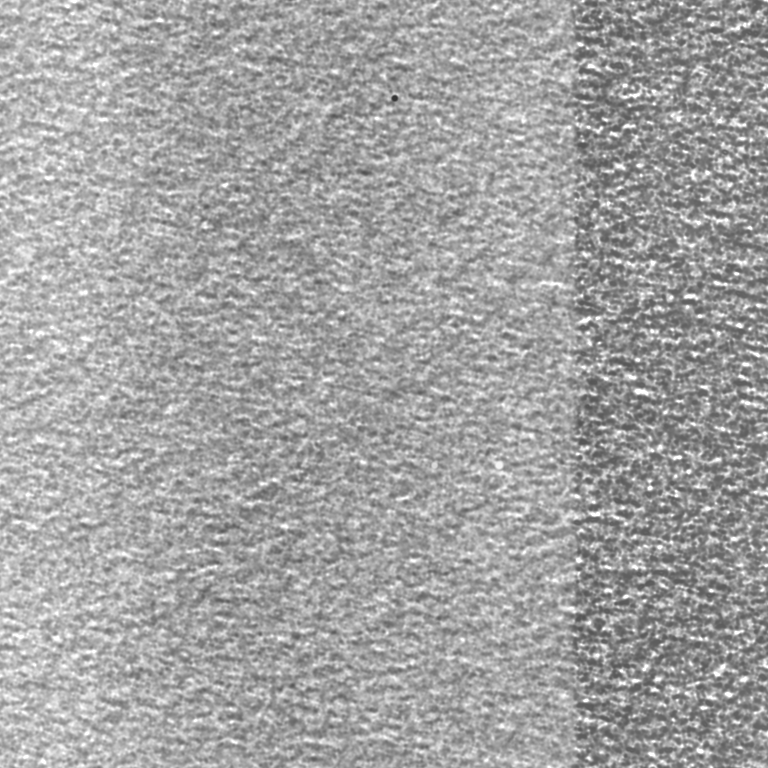
Give the GLSL for this texture, as a three.js fragment shader.

```glsl
varying vec2 vUv;

float hash(vec2 cell) {
  vec3 q = fract(cell.xyx * vec3(0.1031, 0.1030, 0.0973));
  q += dot(q, q.yzx + 33.33);
  return fract((q.x + q.y) * q.z);
}

// Smooth value noise, from -1 to 1
float noise(vec2 p) {
  vec2 cell = floor(p);
  vec2 f = fract(p);
  f = f * f * (3.0 - 2.0 * f);
  float low = mix(hash(cell), hash(cell + vec2(1.0, 0.0)), f.x);
  float high = mix(hash(cell + vec2(0.0, 1.0)), hash(cell + 1.0), f.x);
  return 2.0 * mix(low, high, f.y) - 1.0;
}

vec2 rotate(vec2 p, float angle) {
  float c = cos(angle);
  float s = sin(angle);
  return vec2(c * p.x - s * p.y, s * p.x + c * p.y);
}

// Height of the wrinkled coat, stretched sideways
float height(vec2 p, vec2 frequency) {
  vec2 q = rotate(p, 0.22) * frequency;
  return noise(q + 40.0) + 0.4 * noise(rotate(q, 0.9) * 1.7 + 90.0);
}

// Shading of the coat lit from above
float relief(vec2 p, vec2 frequency, vec2 lightStep) {
  return height(p - lightStep, frequency) - height(p + lightStep, frequency);
}

// Fine sandy grain in two turned layers
float grain(vec2 p, float frequency) {
  float coarse = noise(rotate(p, 0.6) * frequency + 300.0);
  float fine = noise(rotate(p, -0.4) * frequency * 1.4 + 700.0);
  return 0.13 * coarse + 0.08 * fine;
}

// Broad, faint blotches
float mottle(vec2 p) {
  return 0.016 * noise(p * vec2(9.0, 7.0) + 20.0)
       + 0.028 * noise(rotate(p, 0.5) * 42.0 + 60.0);
}

// Brightness of the lit face, from left to its right rim
float faceTone(vec2 p) {
  float wobble = 0.03 * noise(p * vec2(2.0, 5.0) + 11.0);
  float tone = mix(0.73, 0.622, smoothstep(0.03, 0.34, p.x + wobble));
  return tone + 0.035 * smoothstep(0.4, 0.745, p.x);
}

float speck(vec2 p, vec2 center, float radius) {
  return 1.0 - smoothstep(0.4 * radius, radius, length(p - center));
}

void main() {
  vec2 p = vUv;

  // Ragged vertical fold between the lit face and the shaded one
  float foldX = 0.748 + 0.004 * noise(p * 70.0 + 5.0);
  float shade = smoothstep(foldX - 0.005, foldX + 0.005, p.x);
  float shadeTone = 0.525 + 0.025 * smoothstep(0.75, 0.9, p.x);
  float tone = mix(faceTone(p), shadeTone, shade);

  // Texture, with stronger glints on the shaded face
  float texture = grain(p, 205.0)
                + 0.17 * relief(p, vec2(75.0, 125.0), vec2(-0.0007, 0.002));
  float contrast = mix(1.0, 1.4, shade);
  float glint = mix(0.7, 3.0, shade);
  tone += mottle(p) + contrast * texture + glint * texture * texture;

  // Stray chips
  tone = mix(tone, 0.96, speck(p, vec2(0.65, 0.394), 0.008));
  tone = mix(tone, 0.92, 0.8 * speck(p, vec2(0.566, 0.394), 0.006));
  tone = mix(tone, 0.2, speck(p, vec2(0.514, 0.872), 0.006));

  gl_FragColor = vec4(vec3(clamp(tone, 0.0, 1.0)), 1.0);
}
```
